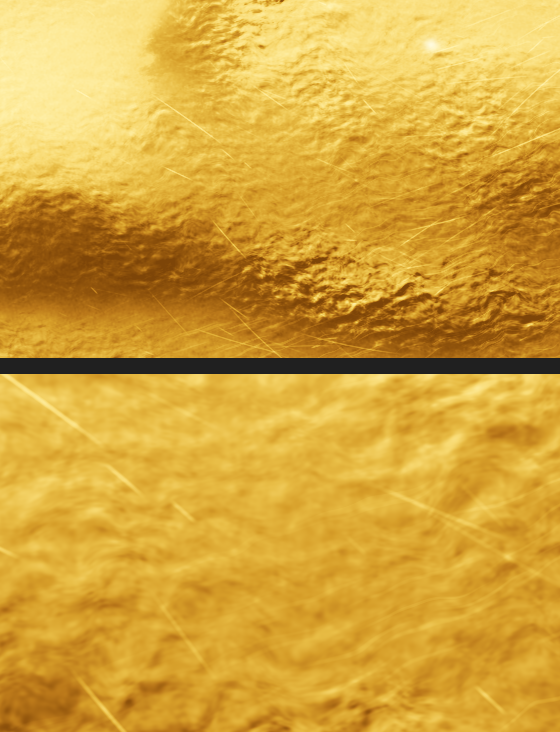
Top, the full canvas; bottom, a detail of the centre.
A WebGL 2 fragment shader for this texture:

```glsl
#version 300 es
precision highp float;

#define WARP 0.06
#define FLAKE 0.05
#define CRINKLE 0.21
#define GRAIN 0.035
#define HAIRLINE 0.13
#define SCRATCHES 110
#define SCRATCH_WIDTH 0.0003
#define SCRATCH_GLOW 0.27

uniform vec2 u_resolution;
out vec4 fragColor;

const vec3 GOLD[8] = vec3[8](
    vec3(0.49, 0.27, 0.03), vec3(0.58, 0.34, 0.05),
    vec3(0.73, 0.47, 0.10), vec3(0.84, 0.62, 0.16),
    vec3(0.91, 0.74, 0.27), vec3(0.97, 0.85, 0.44),
    vec3(0.99, 0.91, 0.58), vec3(1.00, 0.95, 0.69));

vec3 hash3(vec2 cell) {
    vec3 h = fract(cell.xyx * vec3(0.1031, 0.1030, 0.0973));
    h += dot(h, h.yxz + 33.33);
    return fract((h.xxy + h.yzz) * h.zyx);
}

mat2 rotation(float a) {
    return mat2(cos(a), -sin(a), sin(a), cos(a));
}

// Cellular noise: each cell holds one soft bump or dent
float bumps(vec2 p) {
    vec2 cell = floor(p);
    float sum = 0.0;
    for (int j = -1; j <= 1; j++)
        for (int i = -1; i <= 1; i++) {
            vec2 c = cell + vec2(i, j);
            vec3 h = hash3(c);
            vec2 d = p - c - h.xy;
            float k = max(0.0, 1.0 - dot(d, d));
            sum += (h.z * 2.0 - 1.0) * k * k * k;
        }
    return sum;
}

float layeredBumps(vec2 p, int octaves) {
    float sum = 0.0, amp = 1.0;
    for (int i = 0; i < octaves; i++) {
        sum += amp * bumps(p);
        p = rotation(0.25) * p * 2.03 + 17.3;
        amp *= 0.6;
    }
    return sum;
}

float blob(vec2 p, vec2 centre, vec2 radius) {
    vec2 d = (p - centre) / radius;
    return exp(-dot(d, d));
}

// Blob with a flat middle and a steeper rim
float patchShape(vec2 p, vec2 centre, vec2 radius) {
    vec2 d = (p - centre) / radius;
    float r = dot(d, d);
    return exp(-r * r);
}

// Broad reflections, as a tone from 0 (dark) to 1 (bright)
float reflections(vec2 p) {
    float t = 0.43 + 0.38 * smoothstep(0.42, 0.98, p.y);
    t += 0.37 * blob(p, vec2(0.02, 0.66), vec2(0.32, 0.25));
    t -= 0.42 * patchShape(p, vec2(0.12, 0.30), vec2(0.28, 0.15));
    t -= 0.40 * blob(p, vec2(0.78, 0.09), vec2(0.36, 0.10));
    t -= 0.28 * blob(p, vec2(0.42, 0.19), vec2(0.20, 0.09));
    t -= 0.32 * blob(p, vec2(1.02, 0.42), vec2(0.24, 0.18));
    t -= 0.36 * patchShape(p, vec2(0.38, 0.90), vec2(0.08, 0.16));
    t -= 0.14 * blob(p, vec2(0.38, 0.69), vec2(0.09, 0.08));
    t += 0.15 * blob(p, vec2(0.68, 0.25), vec2(0.12, 0.07));
    t += 0.10 * blob(p, vec2(0.88, 0.87), vec2(0.10, 0.05));
    return t;
}

// Thin, slightly bowed lines: falling on the left, rising on the right
float scratches(vec2 p, float aspect, float pixel) {
    float sum = 0.0;
    for (int i = 0; i < SCRATCHES; i++) {
        vec3 a = hash3(vec2(i, 7.0)), b = hash3(vec2(i, 31.0));
        vec2 centre = vec2(sqrt(a.x) * aspect, a.y * mix(a.y, 1.0, 0.5));
        float falling = step(a.x + 0.7 * b.x, 0.75);
        float angle = mix(0.35, -0.6, falling) + (a.z - 0.5) * 0.8;
        float halfLength = 0.015 + 0.16 * b.y * b.y * b.y;
        vec2 q = rotation(angle) * (p - centre);
        q.y += (b.x - 0.5) * 0.8 * q.x * q.x;
        float line = 1.0 - smoothstep(SCRATCH_WIDTH, SCRATCH_WIDTH + pixel, abs(q.y));
        float ends = 1.0 - smoothstep(0.4, 1.0, abs(q.x) / halfLength);
        sum += line * ends * (0.2 + 0.8 * b.z * b.z);
    }
    return min(sum, 1.0);
}

void main() {
    vec2 uv = gl_FragCoord.xy / u_resolution;
    float aspect = u_resolution.x / u_resolution.y;
    vec2 p = vec2(uv.x * aspect, uv.y);
    vec2 bend = vec2(layeredBumps(p * 4.0, 4), layeredBumps(p * 4.0 + 41.0, 4));

    // Fine crumpled relief lit from above, with calmer areas between
    vec2 foil = rotation(0.12) * (p + 0.02 * bend) * vec2(17.0, 30.0);
    float relief = layeredBumps(foil, 4) - layeredBumps(foil + vec2(0.10, -0.30), 4);
    relief *= 0.5 + 0.9 * smoothstep(-0.4, 0.6, bumps(p * 5.0 + 9.0));

    // Reflections bent by the foil
    float tone = reflections(uv + WARP * bend * vec2(0.7, 0.6) + FLAKE * relief);
    tone += relief * CRINKLE * mix(1.0, 0.4, smoothstep(0.6, 0.9, tone));
    tone += GRAIN * bumps(p * 150.0);

    // Brushed hairlines, strongest at the lower right
    float hair = bumps(rotation(0.36 + 0.02 * bend.x) * p * vec2(9.0, 180.0));
    float worn = smoothstep(0.6, 1.5, uv.x + 0.8 * (1.0 - uv.y));
    tone += HAIRLINE * worn * smoothstep(0.2, 0.9, hair);

    // Scratches
    tone += SCRATCH_GLOW * scratches(p, aspect, 1.0 / 328.0);

    float shade = clamp(tone * 5.85 + 0.62, 0.0, 6.999);
    int stop = int(shade);
    vec3 gold = mix(GOLD[stop], GOLD[stop + 1], fract(shade));

    // Hot spot of the light
    float glare = blob(uv, vec2(0.77, 0.875), vec2(0.014, 0.018));
    fragColor = vec4(mix(gold, vec3(1.0, 1.0, 0.93), 0.85 * glare), 1.0);
}
```
